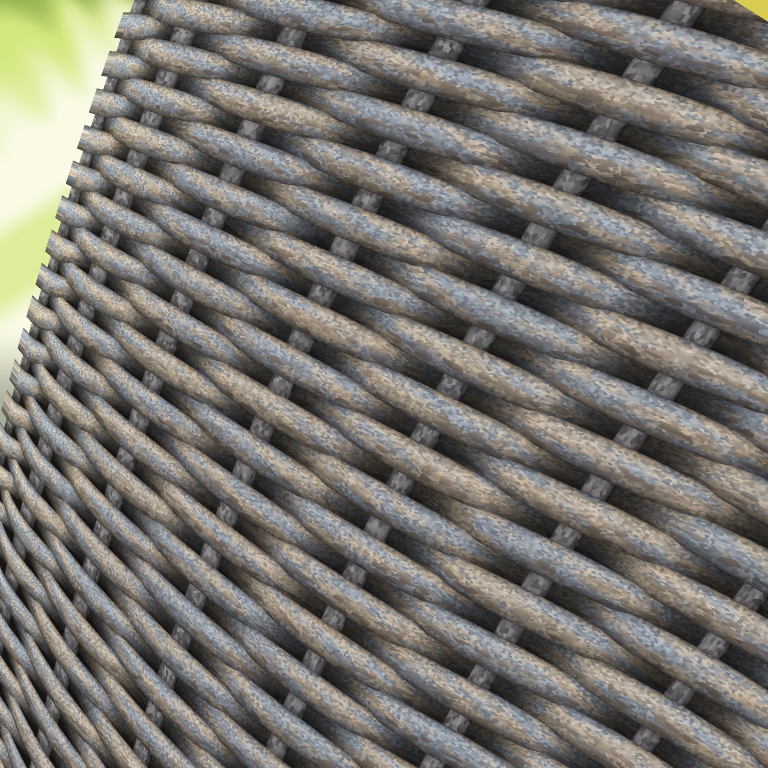
Give the GLSL for this texture, as a Shadertoy shader.

```glsl
// Weathered wicker wall: strands woven over stakes, curving away before a sunlit lawn.

const float PI = 3.14159265;
const int SAMPLES = 2;             // supersampling per axis
const float STAKE_PHASE = 0.6;     // first stake, in stake spacings from the outline
const float STRAND_HALF = 0.58;    // half width of a strand, in rows
const float STRAND_SWELL = 0.09;   // extra width where a strand passes in front
const float WEAVE_DEPTH = 0.62;    // how far strands swing around the stakes
const float STAKE_HEIGHT = 0.12;
const float SWING = 0.012;         // sideways bulge of strands on the turning side
const vec3 GAP = vec3(0.06, 0.05, 0.055);
const vec3 BARK = vec3(0.25, 0.215, 0.205);
const vec3 STEEL = vec3(0.52, 0.55, 0.59);
const vec3 TAN = vec3(0.66, 0.60, 0.53);
const vec3 SHEEN = vec3(0.72, 0.75, 0.78);
const vec3 STAKE_COLOR = vec3(0.40, 0.39, 0.40);
const vec3 SUNLIT = vec3(0.98, 0.98, 0.90);
const vec3 LAWN = vec3(0.83, 0.91, 0.50);
const vec3 SHADE_GREEN = vec3(0.58, 0.70, 0.32);

vec2 hash2(vec2 p) {
    return fract(sin(vec2(dot(p, vec2(127.1, 311.7)), dot(p, vec2(269.5, 183.3)))) * 4375.85);
}

// Cellular noise: random value of the nearest cell
float cells(vec2 p) {
    vec2 base = floor(p);
    vec2 nearest = vec2(9.0, 0.0);
    for (int j = -1; j <= 1; j++)
    for (int i = -1; i <= 1; i++) {
        vec2 id = base + vec2(i, j);
        float d = length(id + hash2(id) - p);
        if (d < nearest.x) nearest = vec2(d, hash2(id + 17.3).x);
    }
    return nearest.y;
}

// Smooth patches from layered sines
float patches(vec2 p) {
    return 0.5 + 0.25 * sin(p.x * 2.1 + 1.7 * sin(p.y * 1.3))
               + 0.25 * sin(p.x * 4.7 - p.y * 2.9 + 1.5 * sin(p.x * 1.9));
}

// Blurred garden behind the wall; q.y runs downward
vec3 garden(vec2 q) {
    float blur = patches(q * vec2(13.0, 17.0) + 2.0);
    vec3 c = mix(SHADE_GREEN, LAWN, smoothstep(0.0, 0.06, q.y + 0.04 * blur));
    float band = q.y + 0.65 * q.x;
    c = mix(c, SUNLIT, smoothstep(0.10, 0.24, band + 0.08 * blur));
    c = mix(c, LAWN, 0.75 * smoothstep(0.28, 0.33, band) * smoothstep(0.44, 0.38, band));
    return mix(c, vec3(0.66, 0.68, 0.60), smoothstep(0.42, 0.54, q.y));
}

// Curved wall: x = stake coordinate, y = row coordinate, z = distance inside the outline
vec3 wall(vec2 q) {
    float inside = q.x - (0.175 - 0.36 * q.y + 0.10 * q.y * q.y);
    float turn = sqrt(max(inside, 0.0) + 0.006) / (0.186 - 0.0416 * q.y);
    float w = turn - 4.6;
    float pitch = 0.0221 + 0.0107 * smoothstep(-5.0, 1.0, w);
    float t = (q.y - 0.202 - 0.0814 * w - 0.0098 * w * w) / pitch;
    return vec3(turn - STAKE_PHASE, t * (0.9 + 0.0058 * t), inside);
}

// Worn surface of one strand; across runs from -1 (upper edge) to 1
vec3 strandColor(float along, float across, float row, float bulge) {
    float tint = hash2(vec2(row, floor((along + row) * 0.5 + 0.25))).x;
    float wear = patches(vec2(along * 2.2 + row * 5.3, across * 1.6 + row * 2.7));
    float flake = cells(vec2(along * 13.0 + row * 7.1, across * 4.5 + row * 11.0));
    float grain = cells(vec2(along * 46.0, across * 9.0 + row * 23.0));
    float worn = smoothstep(0.36, 0.70, 0.45 * wear + 0.26 * flake + 0.18 * grain + 0.2 * tint);
    vec3 c = mix(STEEL, TAN, worn);
    c = mix(c, BARK, 0.65 * smoothstep(0.55, 0.9, 0.7 * flake + 0.3 * grain)
                          * smoothstep(-0.6, 0.6, across));
    c *= 0.80 + 0.42 * grain;

    // Round section, lit from above, darkening where it dives behind a stake
    float rounded = sqrt(max(0.0, 1.0 - across * across));
    float light = clamp(rounded * (0.84 - 0.32 * across) + 0.14, 0.0, 1.0);
    float occlusion = mix(0.26, 1.0, smoothstep(-1.0, 0.2, bulge));
    float gloss = exp(-pow((across + 0.38) / 0.32, 2.0)) * smoothstep(-0.4, 0.8, bulge);
    c = mix(BARK * 0.4, c, light);
    return mix(c, SHEEN, gloss * (0.12 + 0.28 * grain)) * occlusion;
}

vec3 wicker(vec2 q) {
    vec3 base = wall(q);
    float along = base.x;
    float turn = along + STAKE_PHASE;
    if (q.x - 1.6 * q.y > 0.955) return mix(LAWN, vec3(0.85, 0.72, 0.2), 0.6);

    // Stakes
    bool covered = base.z > 0.0;
    vec3 color = covered ? GAP : garden(q);
    float top = -0.75;
    float stakeIndex = floor(along + 0.5);
    float side = (along - stakeIndex) / (0.05 + 0.15 / max(turn, 0.5));
    if (covered && abs(side) < 1.0) {
        float roundness = sqrt(1.0 - side * side);
        float fleck = cells(vec2(side * 4.0 + stakeIndex * 9.0, base.y * 5.0));
        color = STAKE_COLOR * (0.3 + 0.75 * roundness - 0.2 * side) * (0.7 + 0.6 * fleck);
        color *= 0.65 + 0.35 * cos(PI * (base.y + stakeIndex + 1.0));
        top = STAKE_HEIGHT + 0.2 * roundness;
    }

    // Strands: alternate rows pass in front of alternate stakes
    vec3 front = vec3(0.0);            // across, row, bulge of the topmost strand
    bool onStrand = false;
    for (int i = -2; i <= 3; i++) {
        float row = floor(base.y) + float(i);
        float bulge = cos(PI * (along + row));
        vec3 swung = wall(q + vec2(SWING * bulge * exp(-0.35 * turn), 0.0));
        float across = (swung.y - row) / (STRAND_HALF + STRAND_SWELL * bulge);
        float height = WEAVE_DEPTH * bulge + 0.45 * sqrt(max(0.0, 1.0 - across * across));
        if (swung.z > 0.0 && abs(across) < 1.0 && height > top) {
            top = height;
            front = vec3(across, row, bulge);
            onStrand = true;
        }
    }
    if (onStrand) color = strandColor(along, front.x, front.y, front.z);
    else if (!covered) return color;

    // Light from the lawn spills onto the turning side
    float rim = exp(-max(base.z, 0.0) * 9.0);
    return color * (1.06 + 0.12 * rim) + LAWN * 0.04 * rim;
}

void mainImage(out vec4 fragColor, in vec2 fragCoord) {
    vec3 sum = vec3(0.0);
    for (int j = 0; j < SAMPLES; j++)
    for (int i = 0; i < SAMPLES; i++) {
        vec2 offset = (vec2(i, j) + 0.5) / float(SAMPLES) - 0.5;
        vec2 uv = (fragCoord + offset) / iResolution.xy;
        sum += clamp(wicker(vec2(uv.x, 1.0 - uv.y)), 0.0, 1.0);
    }
    fragColor = vec4(sum / float(SAMPLES * SAMPLES), 1.0);
}
```
